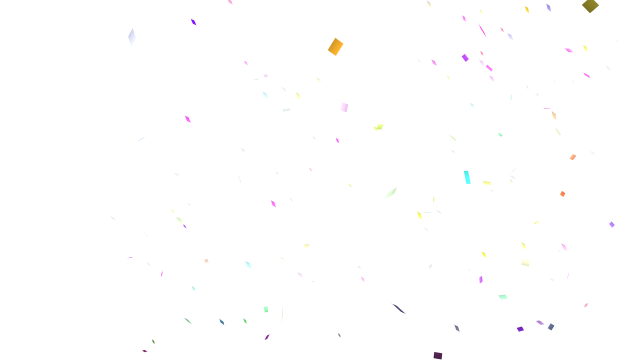
Give the GLSL for this background, as a Shadertoy shader.

```glsl
// Confetti drifting over a plain white backdrop. Each piece is a flat card
// turned in space and projected to a parallelogram; hashes pick its place,
// tilt, size and tint, and an analytic box filter smooths its edges.

const int   PIECES      = 125;
const vec3  BACKDROP    = vec3(1.0);
const vec2  CARD_HALF   = vec2(0.0118, 0.0090);  // in canvas heights
const vec2  LEAN_A      = vec2(0.0055, -0.0030); // half edges of leaning cards
const vec2  LEAN_B      = vec2(0.0024, -0.0082);
const float LEAN_SHARE  = 0.5;
const float LARGE_SHARE = 0.056;
const float MAX_TILT    = 1.45;
const vec2  SPAN_X      = vec2(0.16, 0.98);      // share of the canvas width
const float SHADE       = 0.10;                  // light falloff along a card
const vec3  WARMTH      = vec3(0.30, 0.0, 0.08); // lift of each tint channel
const float MAX_PALE    = 0.85;                  // strongest wash to white

// Integer hash: four values in 0..1 for a piece and a channel.
vec4 hash4(int piece, int channel) {
    uvec4 v = uvec4(piece, channel, piece + 17, channel + 5) * 1664525u + 1013904223u;
    for (int i = 0; i < 2; i++) {
        v.x += v.y * v.w;
        v.y += v.z * v.x;
        v.z += v.x * v.y;
        v.w += v.y * v.z;
        v ^= v >> 16u;
    }
    return vec4(v >> 8u) / 16777216.0;
}

mat2 rotation(float angle) {
    float c = cos(angle), s = sin(angle);
    return mat2(c, s, -s, c);
}

// Share of a pixel-wide window at x that lies within -halfWidth..halfWidth.
float bandCoverage(float x, float halfWidth, float pixel) {
    float lo = max(x - 0.5 * pixel, -halfWidth);
    float hi = min(x + 0.5 * pixel, halfWidth);
    return clamp((hi - lo) / pixel, 0.0, 1.0);
}

// Projected half edges of a card, as the columns of a matrix.
mat2 cardEdges(vec4 pose, float leanPick) {
    if (leanPick < LEAN_SHARE) {
        return rotation((pose.x - 0.5) * 0.3) * mat2(LEAN_A, LEAN_B);
    }
    vec2 tilt = (pose.yz * 2.0 - 1.0) * MAX_TILT;
    mat2 turned = mat2(cos(tilt.x), 0.0, sin(tilt.x) * sin(tilt.y), cos(tilt.y));
    turned[0] *= CARD_HALF.x;
    turned[1] *= CARD_HALF.y;
    return rotation(pose.x * 6.2832) * turned;
}

// Cards at mid height are bright and washed out, low and large ones darker.
vec3 cardTint(vec4 pick, float wash, float height, bool large) {
    vec3 hue = mix(pick.rgb, vec3(1.0), WARMTH);
    hue /= max(max(hue.r, hue.g), hue.b);
    float lit = smoothstep(0.0, 0.35, height);
    float light = mix(0.4, 1.7, lit);
    light *= 1.0 - 0.35 * smoothstep(0.85, 1.0, height);
    light *= mix(0.75, 1.25, pick.a);
    if (large) return min(hue * light * 0.6, 1.0);
    return mix(min(hue * light, 1.0), vec3(1.0), MAX_PALE * wash * lit);
}

void mainImage(out vec4 fragColor, in vec2 fragCoord) {
    float pixel = 1.0 / iResolution.y;
    float aspect = iResolution.x * pixel;
    vec2 p = fragCoord * pixel;
    vec3 color = BACKDROP;

    for (int i = 0; i < PIECES; i++) {
        vec4 place = hash4(i, 1);
        vec4 pose  = hash4(i, 2);
        vec4 tint  = hash4(i, 3);

        // The swarm runs from low on the left to high on the right.
        float x = mix(SPAN_X.x, SPAN_X.y, pow(place.x, 0.8));
        float y = pow(place.y, mix(1.5, 0.65, x));
        vec2 offset = p - vec2(x * aspect, y);

        // Size and projected shape.
        bool large = float(i) >= float(PIECES) * (1.0 - LARGE_SHARE);
        float size = large ? mix(1.4, 2.3, pose.w) : mix(0.5, 1.05, pose.w);
        mat2 edges = cardEdges(pose, large ? 1.0 : place.z) * size;

        // Card coordinates, then true distances across each pair of sides.
        vec2 card = inverse(edges) * offset;
        float area = abs(determinant(edges));
        vec2 halfWidth = area / vec2(length(edges[1]), length(edges[0]));
        vec2 across = card * halfWidth;
        float cover = bandCoverage(across.x, halfWidth.x, pixel)
                    * bandCoverage(across.y, halfWidth.y, pixel);

        float shade = 1.0 + SHADE * clamp(card.y, -1.0, 1.0);
        vec3 paint = min(cardTint(tint, place.w, y, large) * shade, 1.0);
        color = mix(color, paint, cover);
    }
    fragColor = vec4(color, 1.0);
}
```
